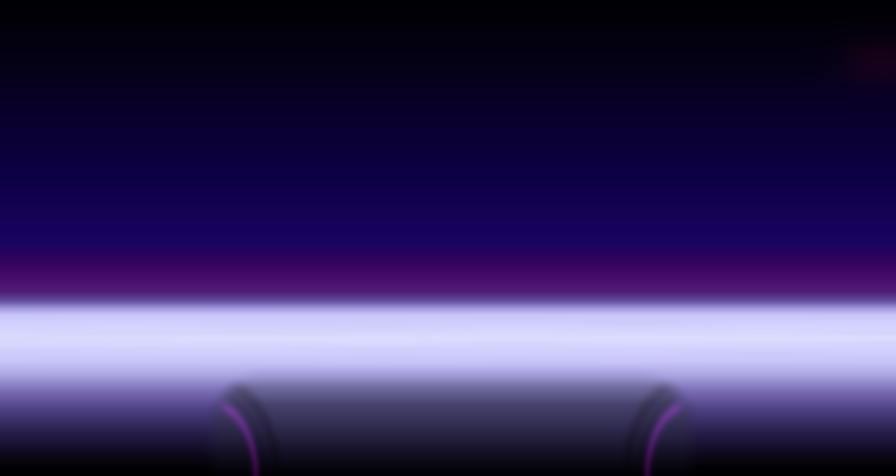
A Shadertoy shader for this background:

```glsl
// A night-blue sky sinks through violet into a bright lavender light band,
// which fades to black over a soft, glassy arch with thin curved rims.
// Built from a vertical colour ramp, a rounded box distance and ellipse arcs.

#define ARCH_CENTER 0.504
#define ARCH_HALF_WIDTH 0.503
#define ARCH_TOP 0.212
#define ARCH_RADIUS 0.115
#define ARCH_SOFTNESS 0.022
#define STREAK_AMOUNT 0.022
#define RIM_GLOW vec3(0.17, 0.01, 0.19)
#define EMBER_COLOR vec3(0.07, 0.0, 0.015)

float hash(vec2 p) {
    return fract(sin(dot(p, vec2(127.1, 311.7))) * 43758.5453);
}

float noise(vec2 p) {
    vec2 cell = floor(p), f = fract(p);
    f = f * f * (3.0 - 2.0 * f);
    float low = mix(hash(cell), hash(cell + vec2(1, 0)), f.x);
    float high = mix(hash(cell + vec2(0, 1)), hash(cell + vec2(1, 1)), f.x);
    return mix(low, high, f.y);
}

// Moves a colour linearly to the next stop between two depths.
void stop(inout vec3 color, float depth, float from, float to, vec3 next) {
    color = mix(color, next, clamp((depth - from) / (to - from), 0.0, 1.0));
}

// Sky, from the black top down to the violet horizon; depth runs downward.
vec3 skyColor(float depth) {
    vec3 c = vec3(0.0, 0.0, 0.012);
    stop(c, depth, 0.00, 0.10, vec3(0.012, 0.004, 0.06));
    stop(c, depth, 0.10, 0.245, vec3(0.035, 0.0, 0.17));
    stop(c, depth, 0.245, 0.37, vec3(0.055, 0.0, 0.27));
    stop(c, depth, 0.37, 0.51, vec3(0.10, 0.012, 0.375));
    stop(c, depth, 0.51, 0.55, vec3(0.20, 0.01, 0.36));
    stop(c, depth, 0.55, 0.588, vec3(0.29, 0.05, 0.42));
    stop(c, depth, 0.588, 0.613, vec3(0.31, 0.12, 0.46));
    return c;
}

// Light band and its fade into the dark floor.
void addLightBand(inout vec3 c, float depth) {
    stop(c, depth, 0.613, 0.632, vec3(0.38, 0.30, 0.62));
    stop(c, depth, 0.632, 0.647, vec3(0.62, 0.58, 0.86));
    stop(c, depth, 0.647, 0.662, vec3(0.79, 0.78, 0.98));
    stop(c, depth, 0.662, 0.71, vec3(0.86, 0.86, 1.0));
    stop(c, depth, 0.71, 0.76, vec3(0.78, 0.77, 0.97));
    stop(c, depth, 0.76, 0.79, vec3(0.66, 0.64, 0.88));
    stop(c, depth, 0.79, 0.82, vec3(0.48, 0.43, 0.71));
    stop(c, depth, 0.82, 0.858, vec3(0.31, 0.26, 0.52));
    stop(c, depth, 0.858, 0.907, vec3(0.16, 0.12, 0.30));
    stop(c, depth, 0.907, 0.956, vec3(0.05, 0.03, 0.10));
    stop(c, depth, 0.956, 0.985, vec3(0.0));
}

// Grey-violet glass filling the arch.
vec3 glassColor(float depth) {
    vec3 c = vec3(0.60, 0.58, 0.80);
    stop(c, depth, 0.79, 0.815, vec3(0.44, 0.42, 0.62));
    stop(c, depth, 0.815, 0.85, vec3(0.28, 0.26, 0.43));
    stop(c, depth, 0.85, 0.90, vec3(0.18, 0.16, 0.30));
    stop(c, depth, 0.90, 0.95, vec3(0.08, 0.065, 0.15));
    stop(c, depth, 0.95, 0.995, vec3(0.008, 0.005, 0.02));
    return c;
}

float roundedBox(vec2 p, vec2 halfSize, float radius) {
    vec2 d = abs(p) - halfSize + radius;
    return length(max(d, 0.0)) + min(max(d.x, d.y), 0.0) - radius;
}

// Soft line along an ellipse of the given radii.
float arc(vec2 p, vec2 radii, float width) {
    float d = (length(p / radii) - 1.0) * radii.x / width;
    return exp(-d * d);
}

void mainImage(out vec4 fragColor, in vec2 fragCoord) {
    vec2 uv = fragCoord / iResolution.xy;
    float aspect = iResolution.x / iResolution.y;
    float depth = 1.0 - uv.y;

    // Backdrop
    vec3 color = skyColor(depth);
    addLightBand(color, depth);

    // Faint horizontal streaks within the light
    float band = smoothstep(0.65, 0.69, depth) * smoothstep(0.78, 0.73, depth);
    color += band * STREAK_AMOUNT * (noise(uv * vec2(7.0, 90.0)) - 0.5);

    // Arch, mirrored about its own axis
    vec2 p = vec2(abs(uv.x - ARCH_CENTER) * aspect, uv.y);
    float d = roundedBox(p + vec2(0.0, 0.3),
                         vec2(ARCH_HALF_WIDTH, ARCH_TOP + 0.3), ARCH_RADIUS);
    float inside = smoothstep(ARCH_SOFTNESS, -ARCH_SOFTNESS, d);
    color = mix(color, glassColor(depth), inside);

    // Curved rims at both ends: dark seams and a magenta glint
    vec2 rim = vec2(ARCH_HALF_WIDTH - p.x, p.y);
    float seams = arc(rim, vec2(0.135, 0.20), 0.012)
                + 0.6 * arc(rim, vec2(0.108, 0.175), 0.010);
    color *= 1.0 - 0.22 * seams * inside;
    float glint = arc(rim, vec2(0.092, 0.15), 0.008);
    color += RIM_GLOW * glint * inside * smoothstep(0.0, 0.04, rim.x);

    // Dim ember near the upper right corner
    vec2 ember = (uv - vec2(0.985, 0.87)) / vec2(0.045, 0.05);
    color += EMBER_COLOR * exp(-dot(ember, ember));

    fragColor = vec4(clamp(color, 0.0, 1.0), 1.0);
}
```
